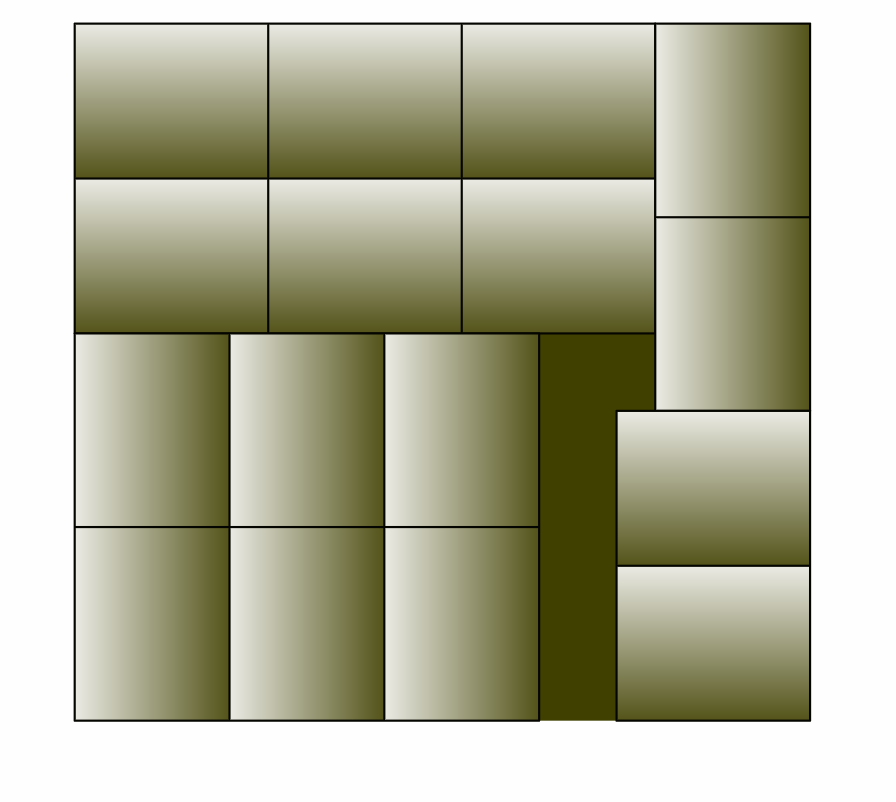
Reproduce this pattern procedurally as a Shadertoy shader.

```glsl
// Olive gradient bricks packed around a dark gap inside a rectangle on white
const vec3 WHITE = vec3(0.996);
const vec3 OLIVE = vec3(0.25, 0.25, 0.0);

// Signed distance to a box centred at the origin
float boxDistance(vec2 p, vec2 halfSize) {
    vec2 d = abs(p) - halfSize;
    return length(max(d, 0.0)) + min(max(d.x, d.y), 0.0);
}

// Coverage of a shape, smoothed over one pixel
float coverage(float d, float pixel) {
    return clamp(0.5 - d / pixel, 0.0, 1.0);
}

// Grid of outlined bricks; wide bricks shade downward, tall ones rightward
void drawBricks(inout vec3 color, vec2 p, vec2 corner, vec2 size, vec2 count, float pixel) {
    vec2 local = p - corner;
    vec2 cell = clamp(floor(local / size), vec2(0.0), count - 1.0);
    vec2 uv = local / size - cell;
    float d = boxDistance((uv - 0.5) * size, 0.5 * size);
    float along = size.x > size.y ? uv.y : uv.x;
    vec3 shade = mix(WHITE, OLIVE, mix(0.1, 0.9, clamp(along, 0.0, 1.0)));
    color = mix(color, shade, coverage(d, pixel));
    color = mix(color, vec3(0.02, 0.02, 0.0), coverage(abs(d) - 0.028, pixel));
}

void mainImage(out vec4 fragColor, in vec2 fragCoord) {
    // Brick units, measured down and right from the rectangle's top left corner
    vec2 uv = fragCoord / iResolution.xy;
    vec2 p = vec2(uv.x, 1.0 - uv.y) * vec2(23.15, 20.71) - vec2(1.93, 0.61);
    float pixel = 23.15 / iResolution.x;
    vec2 wide = vec2(5.0, 4.0);
    vec2 tall = wide.yx;

    // Dark gap, partly hidden by the bricks
    vec3 color = WHITE;
    float gap = boxDistance(p - vec2(13.5, 13.0), vec2(1.5, 5.0));
    color = mix(color, OLIVE, coverage(gap, pixel));

    // Four groups of bricks
    drawBricks(color, p, vec2(0.0, 0.0), wide, vec2(3.0, 2.0), pixel);
    drawBricks(color, p, vec2(15.0, 0.0), tall, vec2(1.0, 2.0), pixel);
    drawBricks(color, p, vec2(0.0, 8.0), tall, vec2(3.0, 2.0), pixel);
    drawBricks(color, p, vec2(14.0, 10.0), wide, vec2(1.0, 2.0), pixel);

    fragColor = vec4(color, 1.0);
}
```
